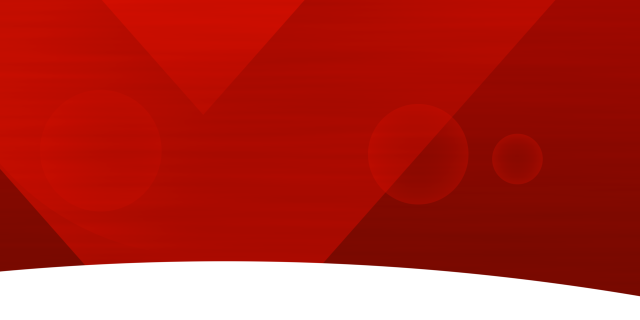
Give the GLSL for this background, as a Shadertoy shader.

```glsl
const vec3 LEFT_RED = vec3(0.765, 0.050, 0.0);
const vec3 MID_RED = vec3(0.665, 0.040, 0.0);
const vec3 SHADE_TOP = vec3(0.625, 0.030, 0.0);
const vec3 SHADE_LOW = vec3(0.465, 0.035, 0.0);
const vec3 GLOW_RED = vec3(0.84, 0.055, 0.0);
const float CHEVRON_SLOPE = 1.133;

// Coverage of a shape whose signed distance is negative inside
float cover(float dist, float pixel) {
    return 1.0 - smoothstep(-0.7 * pixel, 0.7 * pixel, dist);
}

// Distance to the upward-opening V above the apex
float chevron(vec2 p, vec2 apex) {
    vec2 q = p - apex;
    return (CHEVRON_SLOPE * abs(q.x) - q.y) / length(vec2(CHEVRON_SLOPE, 1.0));
}

// Distance to the region under a shallow parabola
float hill(vec2 p, vec2 crest, float bend) {
    float x = p.x - crest.x;
    float slope = 2.0 * bend * x;
    return (p.y - crest.y + bend * x * x) / sqrt(1.0 + slope * slope);
}

vec2 gradient(vec2 cell) {
    float h = fract(sin(dot(cell, vec2(127.1, 311.7))) * 43758.5);
    return vec2(cos(6.2832 * h), sin(6.2832 * h));
}

float gradientNoise(vec2 p) {
    vec2 i = floor(p);
    vec2 f = p - i;
    vec2 u = f * f * f * (f * (f * 6.0 - 15.0) + 10.0);
    vec2 e = vec2(1.0, 0.0);
    float low = mix(dot(gradient(i), f), dot(gradient(i + e.xy), f - e.xy), u.x);
    float high = mix(dot(gradient(i + e.yx), f - e.yx), dot(gradient(i + e.xx), f - e.xx), u.x);
    return mix(low, high, u.y);
}

// Disc with a faint centre that brightens towards its rim
vec3 addBubble(vec3 base, vec2 p, vec2 centre, float radius, float strength, float pixel) {
    float d = length(p - centre);
    float rim = pow(min(d / radius, 1.0), 2.0);
    float alpha = strength * mix(0.12, 1.0, rim) * cover(d - radius, pixel);
    return mix(base, GLOW_RED, alpha);
}

void mainImage(out vec4 fragColor, in vec2 fragCoord) {
    vec2 p = fragCoord / iResolution.y;
    float pixel = 1.0 / iResolution.y;

    // Shaded backdrop
    vec3 color = mix(SHADE_LOW, SHADE_TOP, smoothstep(0.0, 1.1, p.y));

    // Broad lit chevron
    vec3 lit = mix(LEFT_RED, MID_RED, smoothstep(0.0, 0.85, p.x + 0.25 * (1.0 - p.y)));
    lit += vec3(0.055, 0.003, 0.0) * smoothstep(0.65, 1.0, p.y) * smoothstep(0.7, 1.6, p.x);

    // Large faint arc at the lower left
    float outsideArc = 1.0 - cover(length(p - vec2(0.625, 1.026)) - 0.824, pixel);
    lit *= 1.0 - 0.045 * outsideArc * (1.0 - smoothstep(0.25, 0.55, p.x));
    color = mix(color, lit, cover(chevron(p, vec2(0.635, -0.247)), pixel));

    // Small bright chevron at the top
    vec2 apex = vec2(0.635, 0.641);
    float brightness = mix(0.3, 0.75, smoothstep(apex.y, 1.0, p.y));
    color = mix(color, GLOW_RED, brightness * cover(chevron(p, apex), pixel));

    // Bubbles
    color = addBubble(color, p, vec2(0.315, 0.529), 0.190, 0.22, pixel);
    color = addBubble(color, p, vec2(1.307, 0.518), 0.157, 0.34, pixel);
    color = addBubble(color, p, vec2(1.617, 0.503), 0.079, 0.34, pixel);

    // Fine horizontal streaks
    float streaks = gradientNoise(p * vec2(1.5, 32.0)) + 0.6 * gradientNoise(p * vec2(2.5, 75.0));
    color *= 1.0 + 0.035 * streaks;

    // White hill
    color = mix(color, vec3(1.0), cover(hill(p, vec2(0.703, 0.1836), 0.065), pixel));
    fragColor = vec4(color, 1.0);
}
```
